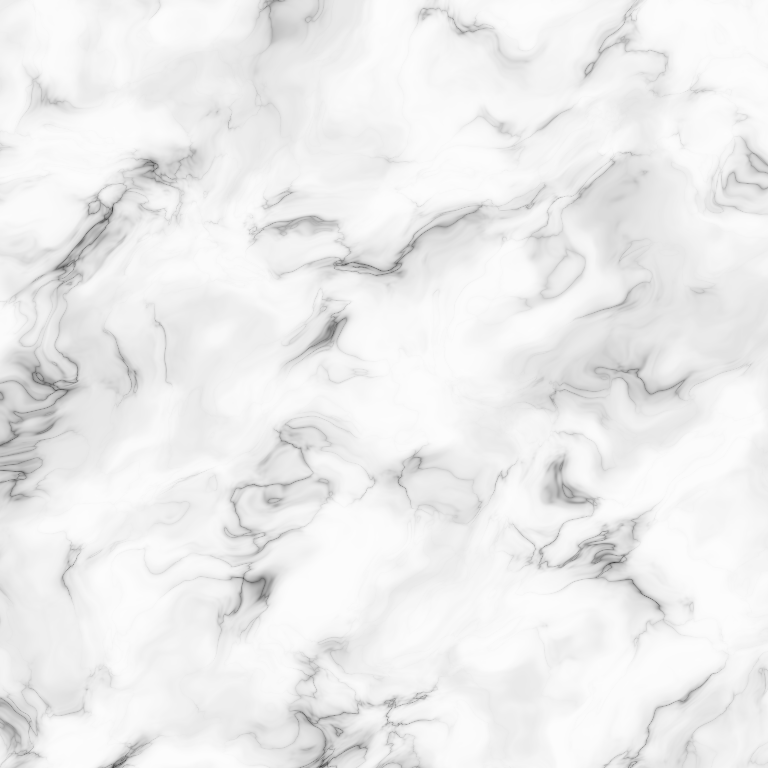
Write a WebGL 2 fragment shader that draws this texture.

```glsl
#version 300 es
precision highp float;

uniform vec2 u_resolution;
out vec4 fragColor;

#define VEIN_SCALE 4.5
#define PATCH_SCALE 7.0
#define HAZE_SCALE 5.0
#define WARP 0.45
#define VEIN_WIDTH 0.02
#define VEIN_DARK 0.52
#define GLOW_DARK 0.13
#define HAZE_DARK 0.075
#define SLANT 0.6
#define STRETCH 1.35
#define BASE_WHITE 0.99

vec2 hashGradient(vec2 cell) {
    float h = fract(sin(dot(cell, vec2(127.1, 311.7))) * 43758.5453);
    float angle = 6.2832 * h;
    return vec2(cos(angle), sin(angle));
}

// Gradient noise, roughly -0.7 to 0.7
float noise(vec2 p) {
    vec2 i = floor(p);
    vec2 f = p - i;
    vec2 u = f * f * f * (f * (f * 6.0 - 15.0) + 10.0);
    float a = dot(hashGradient(i), f);
    float b = dot(hashGradient(i + vec2(1, 0)), f - vec2(1, 0));
    float c = dot(hashGradient(i + vec2(0, 1)), f - vec2(0, 1));
    float d = dot(hashGradient(i + vec2(1, 1)), f - vec2(1, 1));
    return mix(mix(a, b, u.x), mix(c, d, u.x), u.y);
}

mat2 rotation(float angle) {
    float c = cos(angle), s = sin(angle);
    return mat2(c, s, -s, c);
}

// Octaves are turned and shifted so their lattices never line up
float fbm(vec2 p, int octaves) {
    mat2 turn = rotation(0.65);
    float sum = 0.0, amplitude = 1.0;
    for (int i = 0; i < octaves; i++) {
        sum += amplitude * noise(p);
        p = turn * p * 2.03 + vec2(17.3, 9.1);
        amplitude *= 0.5;
    }
    return sum;
}

// Thin dark core with a slowly fading edge
float veinLine(float ridge, float width) {
    return pow(width / (width + ridge), 1.2);
}

void main() {
    vec2 uv = gl_FragCoord.xy / min(u_resolution.x, u_resolution.y);

    // Frame stretched along the rising diagonal
    vec2 p = rotation(-SLANT) * uv * vec2(1.0 / STRETCH, 1.0);

    // Bent coordinates for the veins
    vec2 q = p * VEIN_SCALE;
    vec2 bend = vec2(fbm(q + 3.7, 4), fbm(q + vec2(41.2, 23.8), 4));
    q += WARP * bend;

    // Main veins and finer branches
    float mainRidge = abs(fbm(q, 6));
    float branchRidge = abs(fbm(q * 2.3 + vec2(61.0, 12.5), 5));
    float lines = 0.75 * veinLine(mainRidge, VEIN_WIDTH)
                + 0.55 * veinLine(branchRidge, VEIN_WIDTH * 1.3);
    float glow = exp(-6.0 * min(mainRidge, branchRidge * 1.3));

    // Veins surface only in scattered patches
    float patchNoise = fbm(p * PATCH_SCALE + 0.5 * bend + vec2(83.4, 37.9), 3);
    float patches = smoothstep(-0.1, 0.6, patchNoise);

    // Pale clouds between the veins
    float haze = smoothstep(-0.25, 0.65, fbm(p * HAZE_SCALE + bend + 29.6, 5));

    float darkness = HAZE_DARK * haze
                   + (0.04 + patches) * (VEIN_DARK * lines + GLOW_DARK * glow);
    fragColor = vec4(vec3(clamp(BASE_WHITE - darkness, 0.0, 1.0)), 1.0);
}
```
